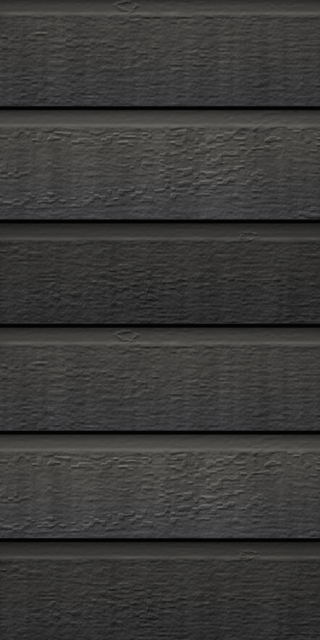
Write a Shadertoy shader that draws this texture.

```glsl
// Six dark painted timber boards, stacked with black shadow gaps and a bevelled top lip.
// Three board characters cycle down the wall; each face is a height field of grain,
// saw marks and paint chips, lit from above by differencing two nearby samples.

const int BOARDS = 6;
const float SEAMS[7] = float[7](-0.006, 0.169, 0.346, 0.509, 0.676, 0.844, 1.008);
const float GAP_HALF = 0.0031;   // half width of the shadow gap
const float LIP = 0.027;         // depth of the bevel crest below a gap

float hash(vec2 p) {
    vec3 q = fract(vec3(p.xyx) * 0.1031);
    q += dot(q, q.yzx + 33.33);
    return fract((q.x + q.y) * q.z);
}

float noise(vec2 p) {
    vec2 i = floor(p), f = fract(p);
    f = f * f * (3.0 - 2.0 * f);
    return mix(mix(hash(i), hash(i + vec2(1, 0)), f.x),
               mix(hash(i + vec2(0, 1)), hash(i + vec2(1, 1)), f.x), f.y);
}

float fbm(vec2 p) {
    float sum = 0.0, amp = 0.5;
    for (int i = 0; i < 4; i++) {
        sum += amp * noise(p);
        p = p * 2.03 + 17.1;
        amp *= 0.5;
    }
    return sum;
}

// Broken, irregular ring left by a small knot
float knot(vec2 p, vec2 center, vec2 radius) {
    vec2 q = (p - center) / radius;
    float r = length(q) + 1.1 * (fbm(q * 2.5 + center * 90.0) - 0.47);
    float broken = smoothstep(0.2, 0.6, noise(q * 2.2 + center * 50.0));
    return broken * exp(-14.0 * (r - 0.8) * (r - 0.8));
}

// Paint relief; p.x runs along the board, p.y down from its gap
float relief(vec2 p, float kind, float face) {
    float wavy = kind == 1.0 ? 1.0 : 0.0;
    vec2 seed = vec2(31.7, 57.3) * (kind + 1.0);
    float bend = (0.004 + 0.016 * wavy) * fbm(p * vec2(8.0, 12.0) + seed);
    vec2 g = vec2(p.x, p.y + bend + 0.025 * wavy * p.x);

    float streaks = noise(g * vec2(38.0, 310.0) + seed);
    float fibres = noise(g * vec2(120.0, 270.0) + seed * 2.0);
    float pores = noise(p * vec2(300.0, 340.0) + seed);
    float patches = smoothstep(0.40, 0.75, noise(g * vec2(5.0, 42.0) + seed));
    float chips = smoothstep(0.55, 0.80, noise(g * vec2(110.0, 230.0) + seed * 3.0));

    float h = 0.45 * streaks + 0.45 * fibres + 0.38 * pores
            + (0.45 + 0.40 * wavy) * patches * chips;
    h *= mix(0.28, 1.0, face);
    if (kind == 0.0) h += 0.8 * knot(p, vec2(0.199, 0.016), vec2(0.017, 0.009));
    if (kind == 2.0) {
        h += 0.6 * knot(p, vec2(0.388, 0.023), vec2(0.014, 0.007));
        h += 0.5 * knot(p, vec2(0.220, 0.105), vec2(0.014, 0.020));
        h += 0.5 * knot(p, vec2(0.088, 0.108), vec2(0.010, 0.013));
    }
    return h;
}

// Brightness of the bevel: shaded under the gap, rising to a soft crest
float lipTone(float d, float base) {
    return base * mix(0.62, 1.04, smoothstep(0.002, 0.018, d));
}

// Brightness of the flat face, with saw marks and broad stains
float faceTone(vec2 p, float t, float base, float kind) {
    float saw = noise(vec2(p.x * 130.0, p.y * 9.0) + kind * 19.0) - 0.5;
    float stain = fbm(p * vec2(22.0, 7.0) + kind * 41.0) - 0.47;
    return base * mix(1.07, 0.87, t) * (1.0 + 0.13 * saw + 0.22 * stain);
}

void mainImage(out vec4 fragColor, in vec2 fragCoord) {
    float px = 1.0 / iResolution.y;
    vec2 uv = vec2(fragCoord.x, iResolution.y - fragCoord.y) * px;

    // Find the board holding this point
    int board = 0;
    for (int i = 1; i < BOARDS; i++) if (uv.y > SEAMS[i]) board = i;
    float top = SEAMS[board], bottom = SEAMS[board + 1];
    float kind = float(board % 3);
    vec2 p = vec2(uv.x, uv.y - top);
    float t = p.y / (bottom - top);

    // Lip and face tones, joined by a lit crest and a thin groove
    float base = kind == 0.0 ? 0.246 : (kind == 1.0 ? 0.274 : 0.202);
    float face = smoothstep(LIP, LIP + 0.006, p.y);
    float tone = mix(lipTone(p.y, base), faceTone(p, t, base, kind), face);
    float crest = (p.y - LIP) / 0.0030;
    float groove = (p.y - LIP - 0.007) / 0.0028;
    float wear = 0.7 + 0.6 * noise(vec2(p.x * 45.0, kind * 7.0));
    tone += 0.085 * wear * exp(-crest * crest) - 0.030 * exp(-groove * groove);

    // Light from above, and slightly darker ends
    vec2 lightStep = vec2(0.0005, 0.0014);
    float slope = relief(p + lightStep, kind, face) - relief(p - lightStep, kind, face);
    tone += 0.115 * clamp(slope, -0.75, 1.3);
    float side = uv.x * iResolution.y / iResolution.x - 0.5;
    tone *= 1.03 - 0.35 * side * side;

    // Warm upper wood, cooler lower edge, then the black gap
    vec3 tint = mix(vec3(1.01, 1.0, 0.965), vec3(1.0, 0.99, 1.02), smoothstep(0.4, 1.0, t));
    float gapDist = min(p.y, bottom - uv.y);
    float wood = smoothstep(GAP_HALF - px, GAP_HALF + px, gapDist);
    vec3 color = mix(vec3(0.012), max(tone, 0.03) * tint, wood);
    fragColor = vec4(color, 1.0);
}
```
